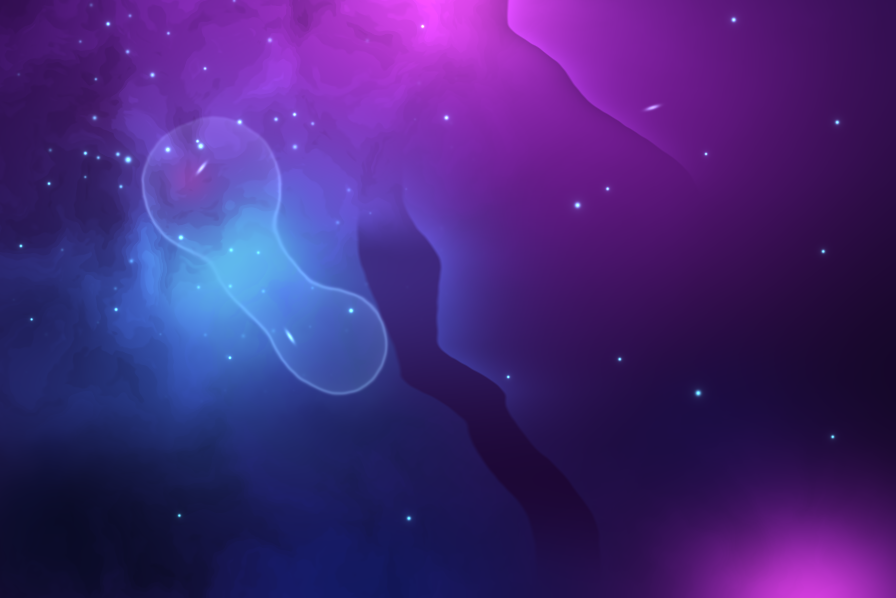
A Shadertoy shader for this background:

```glsl
vec2 hash2(vec2 p) {
    vec3 q = fract(p.xyx * vec3(0.1031, 0.103, 0.0973));
    q += dot(q, q.yzx + 33.33);
    return fract((q.xx + q.yz) * q.zy);
}

float corner(vec2 cell, vec2 offset, vec2 f) {
    return dot(hash2(cell + offset) * 2.0 - 1.0, f - offset);
}

float gradientNoise(vec2 p) {
    vec2 i = floor(p), f = p - i;
    vec2 u = f * f * f * (f * (f * 6.0 - 15.0) + 10.0);
    return mix(mix(corner(i, vec2(0, 0), f), corner(i, vec2(1, 0), f), u.x),
               mix(corner(i, vec2(0, 1), f), corner(i, vec2(1, 1), f), u.x), u.y);
}

float fbm(vec2 p) {
    float sum = 0.0, amp = 0.8;
    for (int i = 0; i < 5; i++) {
        sum += amp * gradientNoise(p);
        p = mat2(1.6, 1.2, -1.2, 1.6) * p + 17.3;
        amp *= 0.5;
    }
    return sum;
}

// Smooth step that also accepts falling edges
float ramp(float a, float b, float x) {
    float t = clamp((x - a) / (b - a), 0.0, 1.0);
    return t * t * (3.0 - 2.0 * t);
}

// Soft elliptical stain of colour
void wash(inout vec3 col, vec2 p, vec2 centre, vec2 radius, vec3 tint, float amount) {
    vec2 d = (p - centre) / radius;
    col = mix(col, tint, amount * exp(-dot(d, d)));
}

float capsule(vec2 p, vec2 a, vec2 b, float radius) {
    vec2 ab = b - a;
    return length(p - a - ab * clamp(dot(p - a, ab) / dot(ab, ab), 0.0, 1.0)) - radius;
}

float smoothMin(float a, float b, float k) {
    float h = max(k - abs(a - b), 0.0) / k;
    return min(a, b) - h * h * k * 0.25;
}

float starField(vec2 p, float cellSize, float density, float radius) {
    vec2 g = p / cellSize, cell = floor(g);
    vec2 rnd = hash2(cell + cellSize * 731.0);
    vec2 centre = 0.2 + 0.6 * hash2(cell + 57.0);
    float d = length(g - cell - centre) * cellSize;
    float size = radius * (0.6 + 0.6 * rnd.y);
    float light = exp(-d * d / (size * size)) + 0.25 * exp(-d / (size * 1.5));
    return light * step(rnd.x, density);
}

float streak(vec2 p, vec2 centre, float angle) {
    vec2 d = p - centre;
    d = vec2(dot(d, vec2(cos(angle), sin(angle))), dot(d, vec2(-sin(angle), cos(angle))));
    return exp(-dot(d * d, vec2(9000.0, 110000.0)));
}

void mainImage(out vec4 fragColor, in vec2 fragCoord) {
    vec2 p = fragCoord / iResolution.y;
    p.x += 0.75 - 0.5 * iResolution.x / iResolution.y;

    // Terraced cloud noise bends the colour field
    vec2 bend = vec2(fbm(p * 4.0 + 3.0), fbm(p * 4.0 + 41.0));
    float level = fbm(p * 5.0 + bend * 0.9 + 9.0) * 9.0;
    float terrace = (floor(level) + ramp(0.6, 1.0, fract(level))) / 9.0;
    float cloudy = mix(0.18, 1.0, ramp(0.95, 0.6, p.x));
    vec2 q = p + cloudy * (bend * 0.06 + terrace * vec2(0.1, -0.08));

    // Wide purple and blue fields
    vec3 col = vec3(0.13, 0.05, 0.26);
    wash(col, q, vec2(1.5, 0.4), vec2(0.45), vec3(0.05, 0.02, 0.12), 0.9);
    wash(col, q, vec2(0.95, 0.85), vec2(0.5, 0.38), vec3(0.46, 0.1, 0.58), 0.9);
    wash(col, q, vec2(0.3, 0.95), vec2(0.4, 0.3), vec3(0.41, 0.13, 0.62), 0.85);
    wash(col, q, vec2(0.0, 1.0), vec2(0.15, 0.3), vec3(0.17, 0.04, 0.28), 0.7);
    wash(col, q, vec2(0.3, 0.4), vec2(0.4, 0.3), vec3(0.15, 0.24, 0.57), 0.9);
    wash(col, q, vec2(0.6, 0.0), vec2(0.3, 0.2), vec3(0.05, 0.11, 0.42), 0.7);
    wash(col, q, vec2(1.2, 0.25), vec2(0.2, 0.15), vec3(0.07, 0.05, 0.27), 0.6);

    // Dark pockets
    wash(col, q, vec2(0.1, 0.1), vec2(0.24, 0.18), vec3(0.03, 0.04, 0.14), 0.9);
    wash(col, q, vec2(0.08, 0.44), vec2(0.11, 0.08), vec3(0.1, 0.08, 0.28), 0.7);
    wash(col, q, vec2(0.15, 0.81), vec2(0.06), vec3(0.22, 0.05, 0.32), 0.7);
    wash(col, q, vec2(0.62, 0.27), vec2(0.14, 0.07), vec3(0.08, 0.1, 0.3), 0.6);

    // Luminous clouds
    wash(col, q, vec2(0.57, 0.68), vec2(0.17), vec3(0.43, 0.31, 0.83), 0.85);
    wash(col, q, vec2(0.35, 0.72), vec2(0.18, 0.16), vec3(0.45, 0.31, 0.8), 0.8);
    wash(col, q, vec2(0.42, 0.52), vec2(0.24, 0.17), vec3(0.26, 0.42, 0.83), 0.9);
    wash(col, p, vec2(0.32, 0.7), vec2(0.035), vec3(0.65, 0.25, 0.7), 0.5);
    wash(col, q, vec2(0.68, 0.99), vec2(0.36, 0.22), vec3(0.72, 0.22, 0.87), 0.85);
    wash(col, p, vec2(0.76, 1.02), vec2(0.17, 0.13), vec3(0.93, 0.3, 0.97), 0.85);
    wash(col, q, vec2(1.35, -0.02), vec2(0.23, 0.19), vec3(0.55, 0.13, 0.68), 0.9);
    wash(col, p, vec2(1.35, -0.02), vec2(0.13, 0.1), vec3(0.86, 0.25, 0.89), 0.9);
    col *= 1.0 + 0.45 * cloudy * terrace;

    // Diagonal rift with a lit right bank
    vec2 e = p + bend * 0.02;
    float leftBank = 0.6 + 0.08 * ramp(0.6, 0.37, e.y) + 0.1 * ramp(0.38, 0.29, e.y) + 0.12 * ramp(0.3, 0.08, e.y);
    float rightBank = 0.735 + 0.11 * ramp(0.43, 0.34, e.y) + 0.16 * ramp(0.34, 0.1, e.y) - 0.06 * ramp(0.55, 0.68, e.y);
    float past = e.x - rightBank;
    float rift = ramp(-0.005, 0.005, e.x - leftBank) * ramp(0.004, -0.004, past);
    vec3 riftColour = mix(vec3(0.11, 0.02, 0.19), vec3(0.23, 0.14, 0.47), ramp(0.2, 0.55, p.y));
    col = mix(col, riftColour, 0.8 * rift * ramp(0.67, 0.57, e.y) * ramp(0.0, 0.2, p.y));
    float bank = ramp(-0.004, 0.004, past) * exp(-max(past, 0.0) / 0.07);
    col += vec3(0.06, 0.1, 0.2) * bank * ramp(0.25, 0.4, p.y) * ramp(0.75, 0.55, p.y);

    // Bubble and lobe joined by a neck, with thin rim light
    float lobe = smoothMin(length(e - vec2(0.352, 0.69)) - 0.115,
                           capsule(e, vec2(0.42, 0.55), vec2(0.53, 0.44), 0.055), 0.06);
    lobe = smoothMin(lobe, length(e - vec2(0.57, 0.43)) - 0.085, 0.04);
    float inside = ramp(0.003, -0.003, lobe);
    col += vec3(0.07, 0.11, 0.1) * inside * (0.3 + 0.7 * exp(min(lobe, 0.0) / 0.03));
    col += vec3(0.13, 0.17, 0.16) * exp(-lobe * lobe / 0.00001) * ramp(0.82, 0.65, p.y);
    wash(col, q, vec2(0.4, 0.54), vec2(0.1), vec3(0.38, 0.75, 0.93), 0.9);

    // Folded veil at the upper right
    float veil = e.x - 0.855 - 0.1 * ramp(0.96, 0.87, e.y) - 0.22 * ramp(0.89, 0.66, e.y);
    float veilLight = ramp(-0.003, 0.003, veil) * exp(-max(veil, 0.0) / 0.035);
    col += vec3(0.12, 0.06, 0.17) * veilLight * ramp(0.66, 0.85, p.y);
    col *= 1.0 - 0.18 * ramp(0.003, -0.003, veil) * exp(min(veil, 0.0) / 0.03) * ramp(0.7, 0.85, p.y);

    // Stars, denser over the upper left, and small tilted galaxies
    float nearCluster = exp(-dot(p - vec2(0.32, 0.78), p - vec2(0.32, 0.78)) / 0.05);
    float stars = starField(p, 0.11, 0.25, 0.0026) + starField(p, 0.27, 0.35, 0.0048);
    stars += nearCluster * starField(p, 0.06, 0.5, 0.003);
    col += vec3(0.35, 0.85, 0.85) * stars;
    float galaxies = streak(p, vec2(0.338, 0.719), 0.9) + streak(p, vec2(1.092, 0.82), 0.3)
                   + streak(p, vec2(0.486, 0.437), -1.0);
    col += vec3(0.4, 0.6, 0.6) * galaxies;

    fragColor = vec4(clamp(col, 0.0, 1.0), 1.0);
}
```
